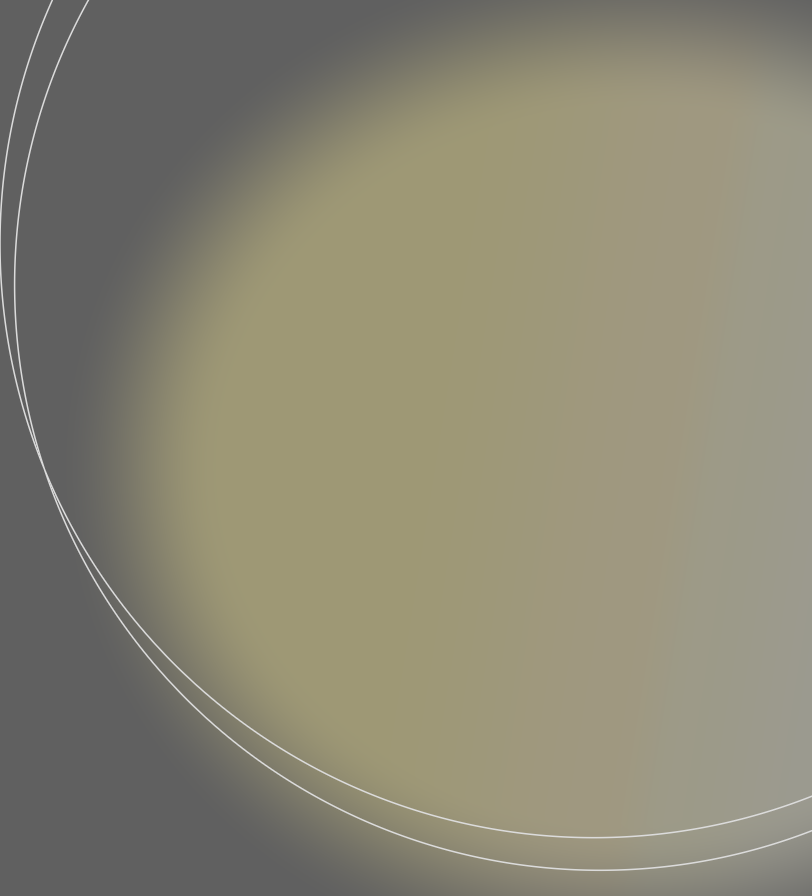
Give the GLSL for this background, as a WebGL 2 fragment shader.

```glsl
#version 300 es
precision highp float;
// A soft khaki-to-grey ellipse glowing on a charcoal ground, crossed by two
// thin pale rings. The glow is a blurred ellipse distance filled with a slanted
// gradient; the rings are circle distances. Lengths are in canvas heights.

uniform vec2 u_resolution;
out vec4 outColor;

#define GLOW_CENTER vec2(0.707, 0.479)
#define GLOW_RADII  vec2(0.553, 0.488)
#define GLOW_BLUR   0.091
#define TINT_SLANT  0.16
#define RING_A      vec3(0.6628, 0.7279, 0.6628)
#define RING_B      vec3(0.6699, 0.6823, 0.6536)
#define RING_WIDTH  0.0017

const vec3 CHARCOAL = vec3(0.376);
const vec3 KHAKI    = vec3(0.618, 0.595, 0.459);
const vec3 ROSE     = vec3(0.624, 0.597, 0.504);
const vec3 SAGE     = vec3(0.614, 0.604, 0.532);
const vec3 SILVER   = vec3(0.609, 0.604, 0.562);
const vec3 PALE     = vec3(0.86);

// First-order signed distance to an axis-aligned ellipse.
float ellipseDistance(vec2 p, vec2 radii) {
    float k = length(p / radii);
    return k * (k - 1.0) / max(length(p / (radii * radii)), 1e-4);
}

// Antialiased coverage of a thin circle; ring holds centre and radius.
float ringCoverage(vec2 p, vec3 ring, float pixel) {
    float d = abs(length(p - ring.xy) - ring.z);
    return clamp((0.5 * RING_WIDTH - d) / pixel + 0.5, 0.0, 1.0);
}

// Colour inside the glow, running from khaki on the left to silver.
vec3 glowTint(vec2 p) {
    float t = p.x + TINT_SLANT * (GLOW_CENTER.y - p.y);
    vec3 tint = mix(KHAKI, ROSE, smoothstep(0.45, 0.75, t));
    tint = mix(tint, SAGE, smoothstep(0.74, 0.81, t));
    return mix(tint, SILVER, smoothstep(0.80, 0.97, t));
}

void main() {
    float pixel = 1.0 / u_resolution.y;
    vec2 p = gl_FragCoord.xy * pixel;

    // Blurred ellipse over the ground
    float d = ellipseDistance(p - GLOW_CENTER, GLOW_RADII);
    float glow = 1.0 - smoothstep(-GLOW_BLUR, GLOW_BLUR, d);
    vec3 color = mix(CHARCOAL, glowTint(p), glow);

    // Crossing rings
    float rings = max(ringCoverage(p, RING_A, pixel), ringCoverage(p, RING_B, pixel));
    outColor = vec4(mix(color, PALE, rings), 1.0);
}
```
